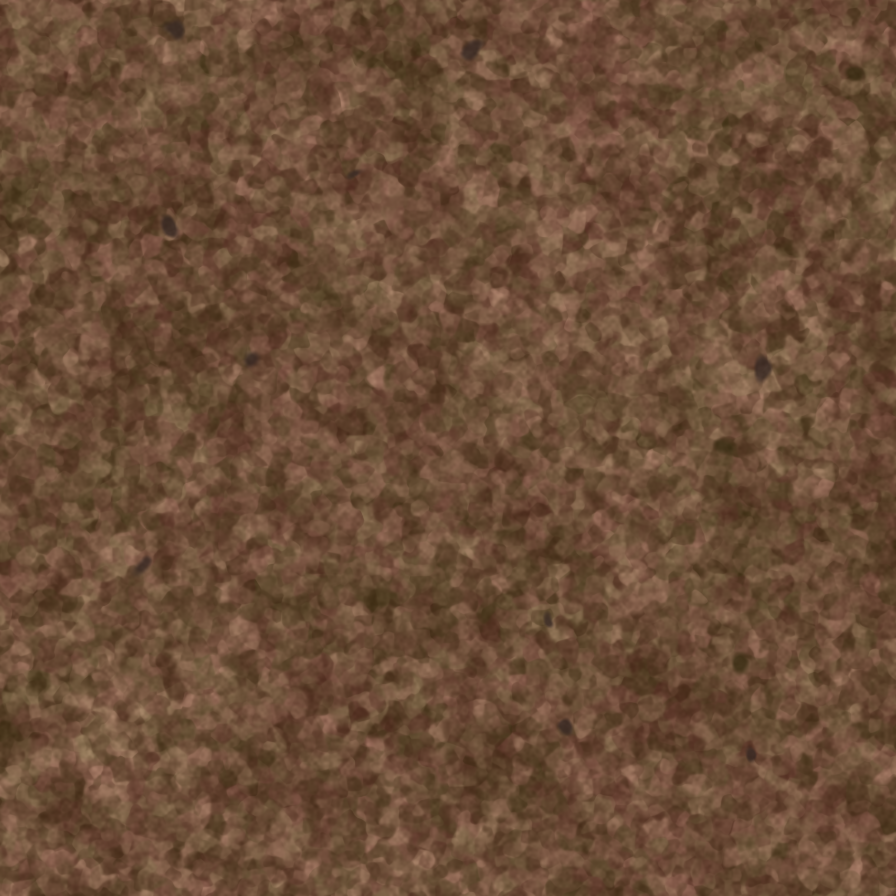
Reproduce this texture procedurally as a three.js fragment shader.

```glsl
// Brown felt-like granular surface: soft mottled grains in pink and olive browns.
// Two layers of blended random cells give the grains, value noise adds broad
// patches and fine fuzz, and a few dark flecks are scattered on top.

varying vec2 vUv;

const vec3 MEAN_BROWN = vec3(0.420, 0.301, 0.215);
const vec3 TONE_STEP = vec3(0.060, 0.053, 0.049);
const vec3 PINK_SHIFT = vec3(0.016, -0.007, 0.009);
const vec3 PLUM_FLECK = vec3(0.22, 0.16, 0.14);
const vec3 MOSS_FLECK = vec3(0.23, 0.18, 0.08);

// Three random values in 0..1 for a lattice point, without sine
vec3 hash3(vec2 p) {
  vec3 q = fract(p.xyx * vec3(0.1031, 0.1030, 0.0973));
  q += dot(q, q.yxz + 33.33);
  return fract((q.xxy + q.yzz) * q.zyx);
}

// Smooth value noise in -1..1
float valueNoise(vec2 p, float seed) {
  vec2 cell = floor(p) + seed;
  vec2 f = fract(p);
  vec2 s = f * f * (3.0 - 2.0 * f);
  float low = mix(hash3(cell).x, hash3(cell + vec2(1.0, 0.0)).x, s.x);
  float high = mix(hash3(cell + vec2(0.0, 1.0)).x, hash3(cell + 1.0).x, s.x);
  return 2.0 * mix(low, high, s.y) - 1.0;
}

// Randomly placed grains blended at their borders: x is tone, y is hue, in -1..1
vec2 softGrains(vec2 p, float sharpness, float seed) {
  vec2 cell = floor(p);
  vec2 f = fract(p);
  vec2 total = vec2(0.0);
  float weightSum = 0.0;
  for (int j = -1; j <= 1; j++) {
    for (int i = -1; i <= 1; i++) {
      vec2 offset = vec2(float(i), float(j));
      vec3 place = hash3(cell + offset + seed);
      vec3 look = hash3(cell + offset + seed + 57.0);
      vec2 d = offset + place.xy - f;
      float weight = exp(-sharpness * dot(d, d)) * (0.5 + place.z);
      total += weight * (2.0 * look.xy - 1.0);
      weightSum += weight;
    }
  }
  return total / max(weightSum, 1e-5);
}

// Sparse ragged fleck inside its grid cell: x is coverage, y picks its colour
vec2 darkFleck(vec2 p, float ragged, float seed) {
  vec2 cell = floor(p) + seed;
  vec3 place = hash3(cell);
  vec3 look = hash3(cell + 31.0);
  vec2 d = fract(p) - mix(vec2(0.25), vec2(0.75), place.xy);
  float angle = 6.2832 * look.x;
  vec2 axis = vec2(cos(angle), sin(angle));
  vec2 local = vec2(dot(d, axis), 1.5 * dot(d, vec2(-axis.y, axis.x)));
  float radius = mix(0.07, 0.14, look.y);
  float edge = length(local) + 0.05 * ragged;
  float coverage = 1.0 - smoothstep(radius * 0.45, radius * 1.25, edge);
  return vec2(coverage * step(place.z, 0.3), look.z);
}

void main() {
  // Bend the lattice so that grain outlines turn irregular
  vec2 bend = vec2(valueNoise(vUv * 85.0, 11.0), valueNoise(vUv * 85.0, 143.0));
  vec2 uv = vUv + 0.0035 * bend;

  vec2 grains = softGrains(uv * 56.0, 10.0, 200.0);
  vec2 crumbs = softGrains(uv * 98.0, 8.0, 400.0);

  // Tone in units of the standard deviation, from patches down to fuzz
  float patches = 0.45 * valueNoise(vUv * 5.0, 620.0)
                + 0.65 * valueNoise(vUv * 21.0, 710.0);
  float fuzz = 0.55 * valueNoise(vUv * 190.0, 30.0)
             + 0.35 * valueNoise(vUv * 270.0, 90.0);
  float tone = 1.35 * grains.x + 1.05 * crumbs.x + patches + fuzz;
  tone += 0.07 * (tone * tone - 1.0);

  float hue = grains.y + 0.6 * crumbs.y + 0.5 * valueNoise(vUv * 9.0, 820.0);
  vec3 color = MEAN_BROWN + TONE_STEP * tone + PINK_SHIFT * hue;

  // Dark flecks keep some of the fuzz
  vec2 fleck = darkFleck(vUv * 9.0, bend.x, 520.0);
  vec3 fleckColor = mix(PLUM_FLECK, MOSS_FLECK, step(0.75, fleck.y));
  color = mix(color, fleckColor + 0.02 * fuzz, 0.8 * fleck.x);

  gl_FragColor = vec4(clamp(color, 0.0, 1.0), 1.0);
}
```
